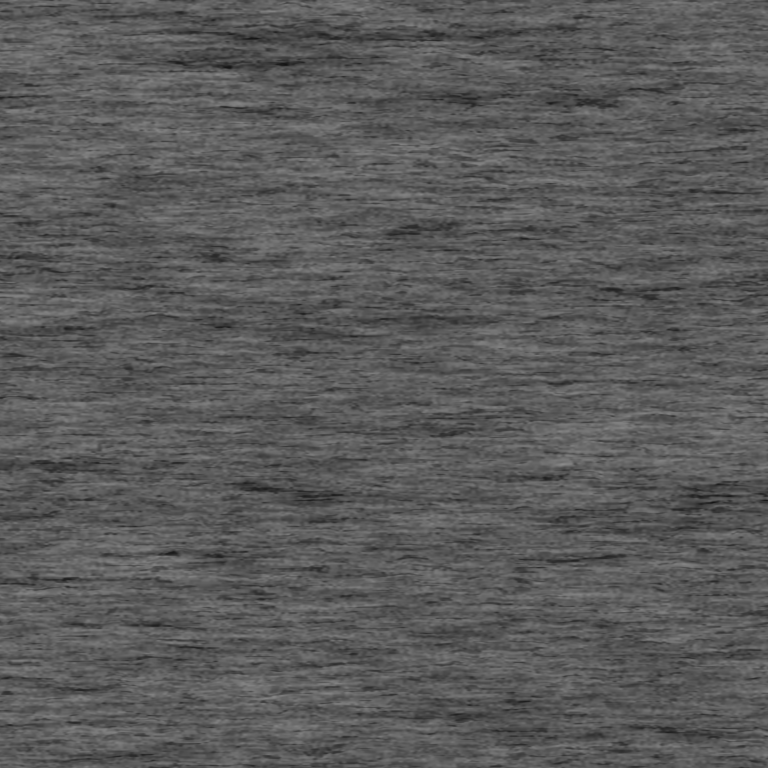
Reproduce this texture procedurally as a WebGL 2 fragment shader.

```glsl
#version 300 es
precision highp float;

#define BASE_TONE 0.376
#define PATCH_CONTRAST 0.04
#define BAND_CONTRAST 0.065
#define FIBRE_CONTRAST 0.105
#define HAIR_CONTRAST 0.115
#define GRIT_CONTRAST 0.105
#define STAIN_DEPTH 0.055
#define PORE_DEPTH 0.10
#define FIGURE_CONTRAST 0.035
#define FIGURE_SHARE 0.25
#define FRAY 0.12
#define FIGURE_CELLS vec2(5.0, 11.0)

uniform vec2 u_resolution;
out vec4 fragColor;

// Integer hash of a lattice cell, returning 0..1
float hash(vec2 cell, float seed) {
    uvec3 q = uvec3(ivec3(cell.x, cell.y, seed) + 4096);
    uint h = q.x * 1664525u ^ q.y * 2246822519u ^ q.z * 3266489917u;
    h = (h ^ (h >> 16)) * 2146121005u;
    h = (h ^ (h >> 15)) * 2221713035u;
    h ^= h >> 16;
    return float(h >> 8) / 16777216.0;
}

// Smooth noise along one row; each row is shifted by its own amount
float rowNoise(float x, float row, float seed) {
    x += 17.0 * hash(vec2(row, 91.0), seed);
    float cell = floor(x);
    float blend = smoothstep(0.0, 1.0, x - cell);
    return mix(hash(vec2(cell, row), seed), hash(vec2(cell + 1.0, row), seed), blend);
}

// Horizontal streaks without aligned ends, 0..1
float streaks(vec2 p, vec2 frequency, float seed) {
    p *= frequency;
    float row = floor(p.y);
    float blend = smoothstep(0.0, 1.0, p.y - row);
    return mix(rowNoise(p.x, row, seed), rowNoise(p.x, row + 1.0, seed), blend);
}

// Sparse, broken pale arches where the grain curls
float figure(vec2 p) {
    vec2 home = floor(p * FIGURE_CELLS);
    float wobble = 0.035 * streaks(p, vec2(28.0, 75.0), 25.0);
    float broken = smoothstep(0.35, 0.75, streaks(p, vec2(45.0, 150.0), 26.0));
    float sum = 0.0;
    for (int j = -1; j <= 1; j++) {
        for (int i = -1; i <= 1; i++) {
            vec2 cell = home + vec2(i, j);
            vec2 jitter = vec2(hash(cell, 21.0), hash(cell, 22.0));
            vec2 d = p - (cell + jitter) / FIGURE_CELLS;
            float present = step(hash(cell, 23.0), FIGURE_SHARE);
            float side = hash(cell, 24.0) < 0.5 ? -1.0 : 1.0;
            vec2 spread = d * vec2(24.0, 75.0);
            float arch = length(vec2(d.x * side + 0.03, d.y * 2.6)) + wobble;
            sum += present * exp(-dot(spread, spread)) * sin(arch * 400.0);
        }
    }
    return sum * broken;
}

void main() {
    vec2 uv = gl_FragCoord.xy / min(u_resolution.x, u_resolution.y);

    // Gentle drift and fine wobble of the grain, frayed ends for larger shapes
    vec2 grain = uv;
    grain.y += 0.003 * (streaks(uv, vec2(4.0, 9.0), 1.0) - 0.5);
    grain.y += 0.0035 * (streaks(uv, vec2(40.0, 85.0), 3.0) - 0.5);
    vec2 frayed = grain;
    frayed.x += FRAY * (streaks(grain, vec2(8.0, 300.0), 2.0) - 0.5);

    // Broad shading, then bands, fibres, hairs and short grit
    float fibre = streaks(grain, vec2(15.0, 215.0), 6.0);
    float hair = streaks(grain, vec2(42.0, 350.0), 7.0);
    float grit = streaks(grain, vec2(190.0, 400.0), 11.0);
    float tone = BASE_TONE;
    tone += PATCH_CONTRAST * (streaks(frayed, vec2(3.0, 15.0), 4.0) - 0.5);
    tone += BAND_CONTRAST * (streaks(frayed, vec2(6.5, 68.0), 5.0) - 0.5);
    tone += FIBRE_CONTRAST * (fibre - 0.5);
    tone += HAIR_CONTRAST * (hair - 0.5);
    tone += GRIT_CONTRAST * (grit - 0.5);

    // Dark stains built from fine lines
    float stain = smoothstep(0.58, 0.92, streaks(frayed, vec2(5.5, 48.0), 8.0));
    tone -= STAIN_DEPTH * stain * (1.4 - 0.8 * fibre);

    // Thin dark pores, denser inside the stains and roughened by the grit
    float pore = streaks(grain, vec2(38.0, 330.0), 9.0);
    float cluster = streaks(frayed, vec2(8.0, 50.0), 10.0);
    pore += 0.2 * (cluster - 0.5) + 0.15 * (0.5 - grit) + 0.08 * stain;
    tone -= PORE_DEPTH * smoothstep(0.66, 0.98, pore);

    tone += FIGURE_CONTRAST * figure(uv);
    fragColor = vec4(vec3(clamp(tone, 0.0, 1.0)), 1.0);
}
```
